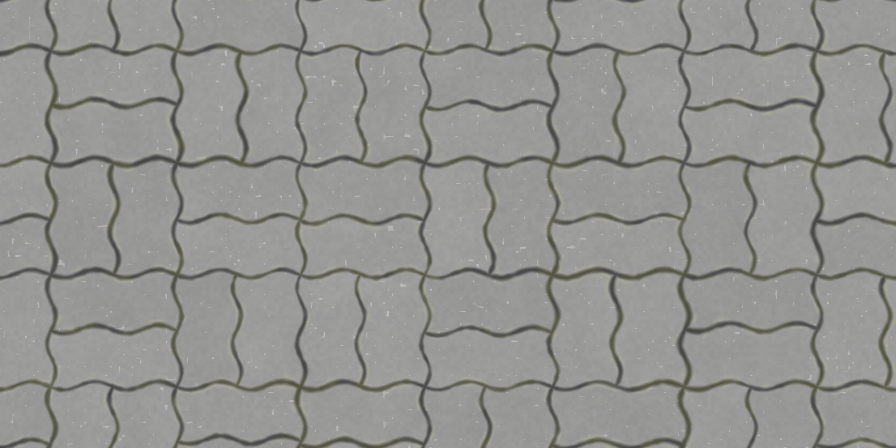
This texture is drawn by a WebGL 2 fragment shader. Its source:

```glsl
#version 300 es
precision highp float;

uniform vec2 u_resolution;
out vec4 outColor;

// Layout, in units of the canvas height
const vec2 CANVAS = vec2(2.0, 1.0);
const vec2 GRID = vec2(7.0, 4.0);         // paver pairs across and down
const vec2 ORIGIN = vec2(0.1146, 0.139);  // a corner of the grid
const vec2 WAVE = vec2(0.034, 0.036);     // joint waviness, in cells
const float DRIFT = 0.0234;               // sideways sag of the middle columns
const float SPLIT_JITTER = 0.05;          // off-centre laying of pair joints
const float JOINT_WIDTH = 0.0094;         // centre of joint to clean stone
const float EDGE_WEAR = 0.003;
const float GRAIN = 0.045;
const float BLOTCH = 0.03;
const float BRICK_VARIATION = 0.022;

const vec3 STONE = vec3(0.602, 0.602, 0.600);
const vec3 JOINT_DARK = vec3(0.27, 0.275, 0.27);
const vec3 JOINT_MOSS = vec3(0.32, 0.325, 0.25);
const vec3 SAND = vec3(0.67, 0.67, 0.60);
const float PI = 3.14159265;

float hash(vec2 p) {
  vec3 q = fract(p.xyx * vec3(0.1031, 0.1030, 0.0973));
  q += dot(q, q.yzx + 33.33);
  return fract((q.x + q.y) * q.z);
}

float noise(vec2 p) {
  vec2 i = floor(p), f = fract(p);
  f = f * f * (3.0 - 2.0 * f);
  vec2 e = vec2(0.0, 1.0);
  return mix(mix(hash(i), hash(i + e.yx), f.x),
             mix(hash(i + e.xy), hash(i + e.yy), f.x), f.y);
}

float fbm(vec2 p) {
  float sum = 0.0, weight = 0.5;
  for (int i = 0; i < 4; i++) {
    sum += weight * noise(p);
    p = p * 2.03 + 17.0;
    weight *= 0.5;
  }
  return sum / 0.9375;
}

// Distance to the nearest joint in x, tone of the brick in y
vec2 paving(vec2 p) {
  vec2 cellSize = CANVAS / GRID;
  vec2 q = p - ORIGIN;
  float sag = sin(PI * q.x / CANVAS.x);
  q.x += DRIFT * sag * sag;
  q /= cellSize;

  // Two waves along every cell side
  vec2 w = q + WAVE * vec2(-1.0, 1.0) * sin(4.0 * PI * (q.yx + vec2(0.0, 0.03)));
  vec2 cell = mod(floor(w), GRID);
  vec2 f = fract(w);

  // Alternate lying and standing pairs, with one doubled column
  bool lying = mod(cell.x + step(2.0, cell.x) + cell.y, 2.0) < 0.5;
  float across = (lying ? f.y : f.x) - 0.5 - SPLIT_JITTER * (hash(cell + 5.0) - 0.5);
  float split = abs(across) * (lying ? cellSize.y : cellSize.x);

  vec2 side = min(f, 1.0 - f) * cellSize;
  float tone = hash(cell * 2.0 + step(0.0, across) + 40.0) - 0.5;
  return vec2(min(split, min(side.x, side.y)), tone);
}

void main() {
  vec2 p = gl_FragCoord.xy / u_resolution * CANVAS;
  float pixel = 1.0 / u_resolution.y;
  vec2 paver = paving(p);

  // Stone surface: tone, blotches, grain and pale specks
  float shade = BRICK_VARIATION * paver.y
              + BLOTCH * (fbm(p * 14.0) - 0.5)
              + GRAIN * (fbm(p * 110.0 + 9.0) - 0.5);
  vec3 color = STONE + shade;
  color += 0.12 * smoothstep(0.90, 0.99, noise(p * 105.0 + 70.0));

  // Worn joints of uneven width, depth and moss
  float d = paver.x + EDGE_WEAR * (noise(p * 75.0) - 0.5);
  float age = noise(p * 6.0 + 3.0);
  float width = max(JOINT_WIDTH * mix(0.82, 1.18, age), 1.5 * pixel);
  float joint = 1.0 - smoothstep(0.0, width, d);
  vec3 fill = mix(JOINT_DARK, JOINT_MOSS, smoothstep(0.3, 0.7, noise(p * 22.0 + 31.0)));
  fill += 0.09 * (1.0 - age) * noise(p * 50.0);

  // Loose sand along the brick edges
  float rim = smoothstep(0.5 * width, width, d) * (1.0 - smoothstep(width, 1.9 * width, d));
  color = mix(color, SAND, 0.55 * rim * smoothstep(0.45, 0.85, noise(p * 45.0 + 12.0)));
  color = mix(color, fill, joint);

  outColor = vec4(color, 1.0);
}
```
